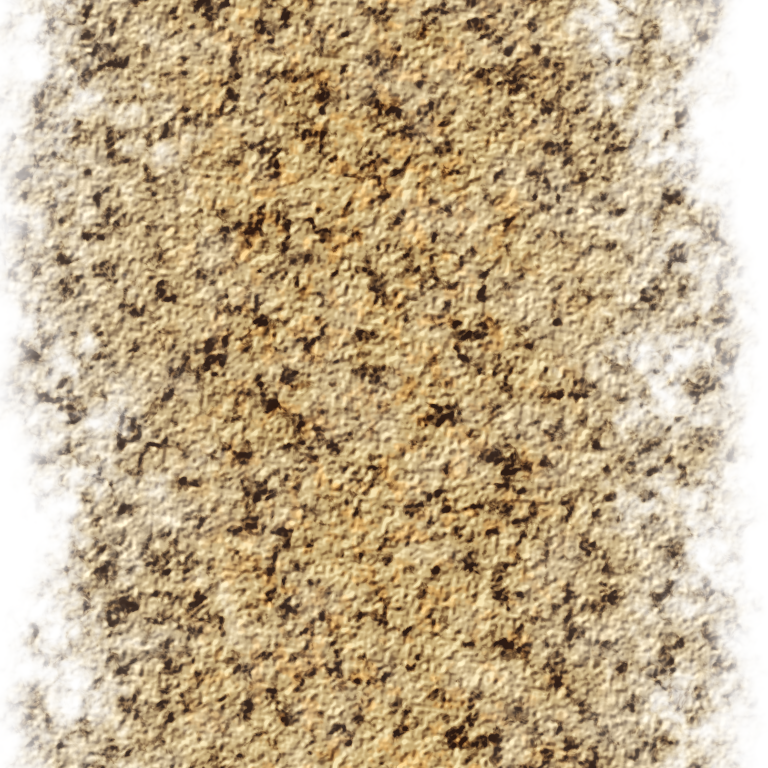
Write a Shadertoy shader that draws this texture.

```glsl
// Draws a rough vertical band of sunlit sand whose sides fade into white.
const vec3 PAPER = vec3(1.0);
const vec3 PIT = vec3(0.17, 0.10, 0.07);
const vec3 EARTH = vec3(0.50, 0.36, 0.21);
const vec3 SAND = vec3(0.78, 0.67, 0.45);
const vec3 SUNLIT = vec3(0.96, 0.89, 0.69);
const vec3 DUST = vec3(0.79, 0.74, 0.66);
const vec2 LIGHT_STEP = vec2(-0.0025, 0.0027);
const float GRAIN_SCALE = 122.0;
const float PIT_SCALE = 62.0;
const float STAIN_SCALE = 24.0;
const float PATCH_SCALE = 12.0;
const float RELIEF = 1.25;

// Position and radius of pale patches.
const vec3 PALE[10] = vec3[10](
    vec3(0.08, 0.92, 0.06), vec3(0.80, 0.96, 0.05),
    vec3(0.15, 0.45, 0.03), vec3(0.25, 0.40, 0.04),
    vec3(0.04, 0.34, 0.06), vec3(0.12, 0.10, 0.05),
    vec3(0.86, 0.52, 0.05), vec3(0.92, 0.25, 0.06),
    vec3(0.05, 0.20, 0.05), vec3(0.95, 0.80, 0.05));

// Position and radius of clustered hollows.
const vec3 HOLLOW[12] = vec3[12](
    vec3(0.36, 0.99, 0.013), vec3(0.50, 0.86, 0.020),
    vec3(0.04, 0.77, 0.022), vec3(0.62, 0.525, 0.026),
    vec3(0.69, 0.98, 0.014), vec3(0.64, 0.62, 0.014),
    vec3(0.30, 0.41, 0.028), vec3(0.21, 0.57, 0.014),
    vec3(0.42, 0.60, 0.018), vec3(0.28, 0.24, 0.020),
    vec3(0.65, 0.20, 0.018), vec3(0.22, 0.10, 0.024));

float hash(vec2 cell) {
    vec3 q = fract(vec3(cell.xyx) * 0.1031);
    q += dot(q, q.yzx + 33.33);
    return fract((q.x + q.y) * q.z);
}

float noise(vec2 p) {
    vec2 cell = floor(p), f = fract(p);
    f = f * f * (3.0 - 2.0 * f);
    return mix(mix(hash(cell), hash(cell + vec2(1, 0)), f.x),
               mix(hash(cell + vec2(0, 1)), hash(cell + vec2(1, 1)), f.x), f.y);
}

float fbm(vec2 p) {
    float sum = 0.0, amp = 0.533;
    for (int i = 0; i < 4; i++) {
        sum += amp * noise(p);
        p = mat2(1.6, 1.2, -1.2, 1.6) * p + 17.3;
        amp *= 0.5;
    }
    return sum;
}

// Grain surface, each layer turned to hide the lattice.
float grainHeight(vec2 p) {
    vec2 q = mat2(0.88, 0.47, -0.47, 0.88) * p * GRAIN_SCALE + 40.0;
    vec2 turned = mat2(0.36, 0.93, -0.93, 0.36) * q;
    return 0.62 * noise(q) + 0.46 * noise(turned * 1.65 + 9.0)
         + 0.38 * noise(turned.yx * 0.55 + 71.0);
}

float spot(vec2 p, vec3 s) {
    vec2 d = (p - s.xy) / s.z;
    return exp(-dot(d, d));
}

vec3 sandRamp(float tone) {
    vec3 c = mix(PIT, EARTH, smoothstep(-0.1, 0.36, tone));
    c = mix(c, SAND, smoothstep(0.26, 0.68, tone));
    return mix(c, SUNLIT, smoothstep(0.62, 1.10, tone));
}

void mainImage(out vec4 fragColor, in vec2 fragCoord) {
    vec2 uv = fragCoord / iResolution.xy;
    vec2 wobble = vec2(noise(uv * 75.0), noise(uv * 75.0 + 50.0)) - 0.5;
    vec2 p = uv + 0.007 * wobble;

    float pale = 0.0, hollow = 0.0;
    for (int i = 0; i < 10; i++) pale += spot(p, PALE[i]);
    for (int i = 0; i < 12; i++) hollow += spot(p, HOLLOW[i]);

    // Hollows, stains and broad patches
    float patches = fbm(uv * PATCH_SCALE + 3.0) - 0.5;
    float stain = fbm(p * STAIN_SCALE + 60.0) - 0.5;
    float pitField = fbm(p * PIT_SCALE + 20.0) + 0.13 * hollow + 0.20 * stain;
    float pits = smoothstep(0.53, 0.84, pitField);

    // Misty, mottled sides of the band
    float left = 0.005 + 0.035 * exp(-pow((uv.y - 0.32) / 0.13, 2.0));
    float right = 0.975 - 0.035 * smoothstep(0.55, 0.9, uv.y);
    float inside = min(uv.x - left, right - uv.x);
    float cover = 0.38 + 3.1 * inside + 0.55 * patches + 1.0 * stain
                + 0.8 * (pitField - 0.5) - 0.36 * pale;
    cover = smoothstep(-0.15, 0.95, cover)
          * smoothstep(-0.02, 0.09, inside + 0.06 * stain);

    // Directional light over the grains
    float relief = grainHeight(uv) - grainHeight(uv + LIGHT_STEP);
    float tone = 0.62 + RELIEF * relief - 0.15 * stain
               - 0.55 * pits - 0.50 * (pitField - 0.5);
    vec3 color = sandRamp(tone);

    // Slight rust in the shade, grey dust towards the sides
    float rust = smoothstep(0.48, 0.75, fbm(uv * 60.0 + 80.0));
    color *= mix(vec3(1.0), vec3(1.04, 0.94, 0.80), rust * smoothstep(0.1, 0.35, inside));
    float dust = 0.35 * smoothstep(0.35, 0.75, fbm(uv * 18.0 + 130.0));
    dust += 0.50 * (1.0 - smoothstep(0.03, 0.38, inside)) + 0.15 * pale;
    dust = clamp(dust, 0.0, 0.65) * (1.0 - 0.6 * pits);
    vec3 dusty = DUST * (1.0 + 0.75 * relief - 0.6 * (pitField - 0.5));
    color = mix(color, dusty, dust);

    fragColor = vec4(clamp(mix(PAPER, color, cover), 0.0, 1.0), 1.0);
}
```
